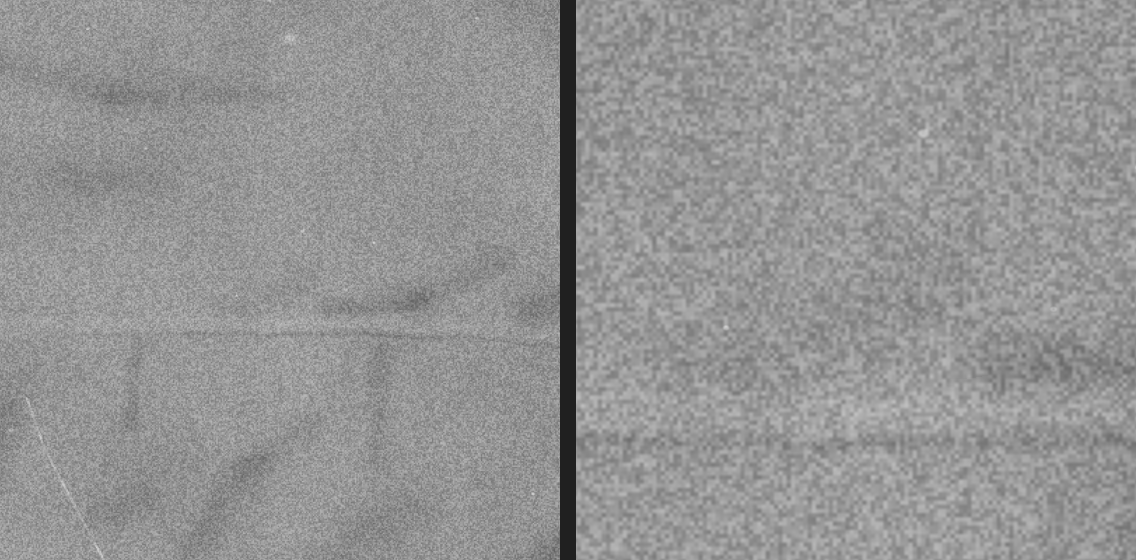
Left: the whole. Right: its middle third, enlarged.
This texture is drawn by a WebGL 2 fragment shader. Its source:

```glsl
#version 300 es
precision highp float;
// Grey grainy cloth with soft folds, a long crease, small specks and a thin scratch.

#define BASE_GREY 0.586
#define FINE_GRAIN 0.190
#define COARSE_GRAIN 0.065
#define FINE_CELLS 400.0
#define COARSE_CELLS 235.0
#define MOTTLE 0.075
#define FOLD_DEPTH 0.085
#define CREASE_DEPTH 0.060
#define SPECK_COUNT 14
#define SPECK_LIGHT 0.16
#define SCRATCH_LIGHT 0.13

uniform vec2 u_resolution;
out vec4 fragColor;

float hash(vec2 cell) {
  uvec2 q = uvec2(ivec2(cell) + 4096) * uvec2(1597u, 3571u);
  uint n = (q.x ^ (q.y << 9)) * 747796u + 28913u;
  n = (n ^ (n >> 15)) * 277803u;
  n = (n ^ (n >> 13)) * 94321u;
  n ^= n >> 16;
  return float(n & 65535u) / 65535.0;
}

// Smooth value noise centred on zero
float noise(vec2 p) {
  vec2 i = floor(p), f = fract(p);
  f = f * f * (3.0 - 2.0 * f);
  float low = mix(hash(i), hash(i + vec2(1, 0)), f.x);
  float high = mix(hash(i + vec2(0, 1)), hash(i + vec2(1, 1)), f.x);
  return mix(low, high, f.y) - 0.5;
}

float fbm(vec2 p) {
  float sum = 0.0, gain = 0.55;
  for (int i = 0; i < 4; i++) {
    sum += gain * noise(p);
    p = mat2(0.8, 0.6, -0.6, 0.8) * p * 2.1 + 17.0;
    gain *= 0.5;
  }
  return sum;
}

// Signed distance to a segment, positive on its left side
float segment(vec2 p, vec2 a, vec2 b) {
  vec2 pa = p - a, ba = b - a;
  float t = clamp(dot(pa, ba) / dot(ba, ba), 0.0, 1.0);
  float side = ba.x * pa.y - ba.y * pa.x;
  return length(pa - ba * t) * (side < 0.0 ? -1.0 : 1.0);
}

// Shadow with a separate softness on each side
float fold(vec2 p, vec2 a, vec2 b, float right, float left) {
  float d = segment(p, a, b);
  d /= d < 0.0 ? right : left;
  return exp(-d * d);
}

float foldShadow(vec2 p) {
  float s = 0.0;
  // Deep slanted fold and its tail
  s += 0.85 * fold(p, vec2(0.59, 0.444), vec2(0.75, 0.460), 0.012, 0.020);
  s += 0.75 * fold(p, vec2(0.74, 0.460), vec2(0.89, 0.525), 0.022, 0.036);
  s += 0.85 * fold(p, vec2(0.95, 0.445), vec2(1.05, 0.475), 0.025, 0.040);
  s += 0.35 * fold(p, vec2(0.41, 0.435), vec2(0.56, 0.500), 0.025, 0.030);
  // Upper sagging folds
  s += 0.55 * fold(p, vec2(-0.05, 0.90), vec2(0.20, 0.825), 0.025, 0.035);
  s += 0.55 * fold(p, vec2(0.20, 0.822), vec2(0.50, 0.832), 0.015, 0.035);
  s += 0.45 * fold(p, vec2(0.12, 0.685), vec2(0.30, 0.685), 0.030, 0.035);
  // Upright folds under the crease
  s += 0.65 * fold(p, vec2(0.230, 0.24), vec2(0.250, 0.38), 0.010, 0.018);
  s += 0.60 * fold(p, vec2(0.672, 0.17), vec2(0.682, 0.38), 0.022, 0.018);
  // Lower diagonal folds and dark borders
  s += 0.75 * fold(p, vec2(0.34, 0.02), vec2(0.43, 0.165), 0.050, 0.025);
  s += 0.60 * fold(p, vec2(0.45, 0.170), vec2(0.55, 0.245), 0.030, 0.018);
  s += 0.60 * fold(p, vec2(0.18, 0.08), vec2(0.26, 0.11), 0.035, 0.035);
  s += 0.55 * fold(p, vec2(0.55, -0.02), vec2(0.74, 0.10), 0.050, 0.040);
  s += 0.80 * fold(p, vec2(-0.02, 0.14), vec2(0.01, 0.26), 0.035, 0.040);
  s += 1.20 * fold(p, vec2(0.94, -0.03), vec2(1.04, 0.05), 0.040, 0.035);
  s += 0.65 * fold(p, vec2(0.90, 1.02), vec2(1.02, 0.93), 0.060, 0.060);
  return s;
}

void main() {
  vec2 uv = gl_FragCoord.xy / u_resolution;
  float px = 1.0 / u_resolution.y;
  vec2 warped = uv + 0.014 * vec2(fbm(uv * 9.0), fbm(uv * 9.0 + 31.0));

  // Broad cloth shading and faint upright streaks
  float grey = BASE_GREY + MOTTLE * fbm(uv * vec2(4.0, 6.0) + 5.0);
  grey += 0.014 * noise(uv * vec2(70.0, 9.0));
  grey -= FOLD_DEPTH * foldShadow(warped);

  // Long crease: a thin dark line below a pale ridge
  float creaseY = 0.403 - 0.16 * pow(max(uv.x - 0.6, 0.0), 2.0) + 0.006 * noise(uv.xx * 8.0);
  float rise = uv.y - creaseY;
  float strength = smoothstep(0.05, 0.25, uv.x) * (0.75 + 0.7 * noise(uv.xx * 14.0));
  grey -= CREASE_DEPTH * strength * exp(-rise * rise / 0.00002);
  grey += 0.026 * exp(-pow(abs(rise - 0.02) / 0.014, 2.0));

  // Film-like grain
  grey += FINE_GRAIN * noise(uv * FINE_CELLS) + COARSE_GRAIN * noise(uv * COARSE_CELLS + 71.0);

  // Small pale specks with soft rims
  for (int i = 0; i < SPECK_COUNT; i++) {
    float k = float(i);
    vec2 center = vec2(hash(vec2(k, 3)), hash(vec2(k, 8)));
    float radius = mix(0.0015, 0.0040, pow(hash(vec2(k, 13)), 3.0));
    float d = length((uv - center) * vec2(0.8, 1.0));
    grey += SPECK_LIGHT * (1.0 - smoothstep(0.4 * radius, radius + px, d));
  }
  vec2 smudge = (uv - vec2(0.518, 0.932)) / vec2(0.012, 0.009);
  grey += 0.13 * exp(-dot(smudge, smudge));

  // Bent hairline scratch
  float scratch = min(abs(segment(uv, vec2(0.048, 0.288), vec2(0.080, 0.198))),
                      abs(segment(uv, vec2(0.080, 0.198), vec2(0.188, -0.005))));
  float wear = 0.8 + 0.9 * noise(uv * 45.0);
  grey += SCRATCH_LIGHT * wear * (1.0 - smoothstep(0.0008, 0.0008 + 1.5 * px, scratch));

  fragColor = vec4(vec3(clamp(grey, 0.0, 1.0)), 1.0);
}
```
